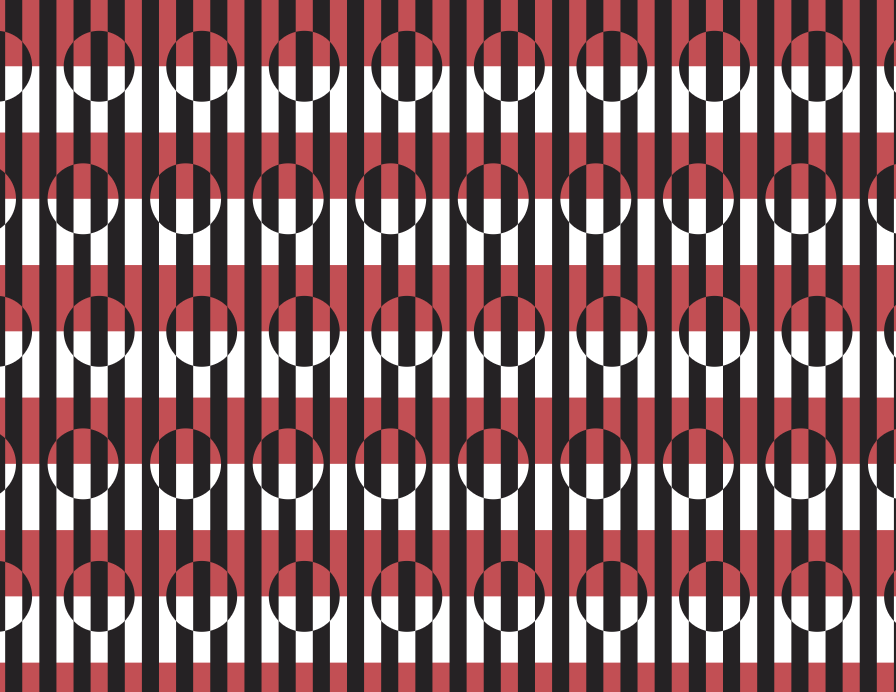
Give the GLSL for this pattern, as a WebGL 2 fragment shader.

```glsl
#version 300 es
precision highp float;

uniform vec2 u_resolution;
out vec4 fragColor;

// Antialiased coverage of a signed distance, positive inside
float coverage(float dist, float pixel) {
    return clamp(dist / pixel + 0.5, 0.0, 1.0);
}

// Distance from x to the nearest multiple of period
float nearest(float x, float period) {
    return abs(mod(x + 0.5 * period, period) - 0.5 * period);
}

void main() {
    // One unit is one stripe pair; y runs down from the top edge
    float pixel = 26.212 / u_resolution.x;
    vec2 p = vec2(gl_FragCoord.x, u_resolution.y - gl_FragCoord.y) * pixel;
    p.x -= 0.901;

    // Vertical stripes, light ones centred on whole numbers
    float light = coverage(0.25 - nearest(p.x, 1.0), pixel);

    // Discs centred on the red-to-white edges, alternate rows shifted
    float bandHeight = 3.877;
    float row = floor(p.y / bandHeight);
    float shift = mod(row, 2.0) < 0.5 ? 2.0 : 1.529;
    float bandY = p.y - (row + 0.5) * bandHeight;
    float disc = coverage(1.037 - length(vec2(nearest(p.x - shift, 3.0), bandY)), pixel);

    // Stripes swap inside each disc
    light = mix(light, 1.0 - light, disc);

    // Horizontal bands tint the light stripes
    float redBand = coverage(0.25 * bandHeight - nearest(p.y - 0.25 * bandHeight, bandHeight), pixel);
    vec3 black = vec3(0.145, 0.133, 0.141);
    vec3 red = vec3(0.76, 0.31, 0.33);
    vec3 white = vec3(1.0);
    fragColor = vec4(mix(black, mix(white, red, redBand), light), 1.0);
}
```
